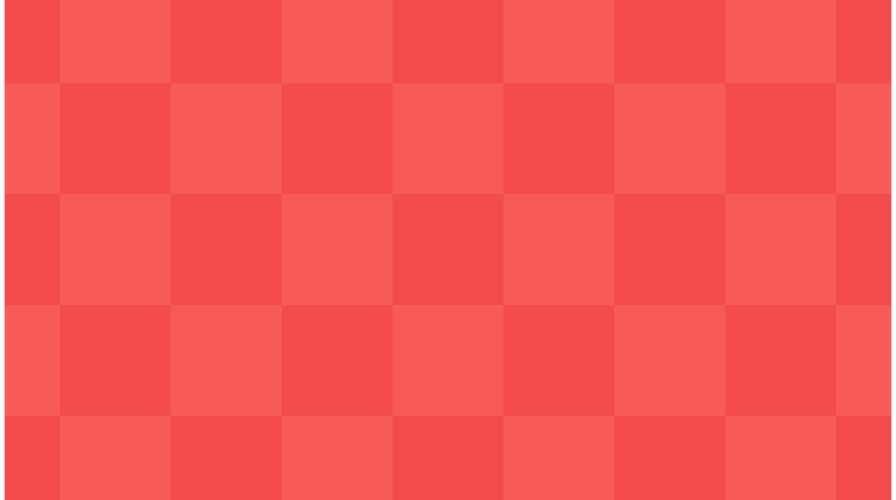
This pattern is drawn by a Shadertoy shader. Its source:

```glsl
const vec3 DARK_RED = vec3(0.95, 0.30, 0.30);
const vec3 LIGHT_RED = vec3(0.973, 0.35, 0.35);
const vec3 MARGIN_WHITE = vec3(1.0);

// Lengths are fractions of the canvas width
const float CELL_SIZE = 0.1237;
const float PANEL_HALF_WIDTH = 0.4949;
const vec2 CHECKER_CENTER = vec2(0.0, 0.0005);

// Alternating bands: +1 in the band at zero, -1 in its neighbours
vec2 alternatingBands(vec2 p, float pixel) {
    vec2 fromBandCenter = abs(mod(p / CELL_SIZE + 1.0, 2.0) - 1.0);
    vec2 edgeDistance = (0.5 - fromBandCenter) * CELL_SIZE;
    return clamp(2.0 * edgeDistance / pixel, -1.0, 1.0);
}

void mainImage(out vec4 fragColor, in vec2 fragCoord) {
    float pixel = 1.0 / iResolution.x;
    vec2 p = (fragCoord - 0.5 * iResolution.xy) * pixel;

    // Checkerboard from the product of both band directions
    vec2 bands = alternatingBands(p - CHECKER_CENTER, pixel);
    float darkness = 0.5 + 0.5 * bands.x * bands.y;
    vec3 checker = mix(LIGHT_RED, DARK_RED, darkness);

    // Thin margins at the left and right
    float panel = clamp((PANEL_HALF_WIDTH - abs(p.x)) / pixel + 0.5, 0.0, 1.0);
    fragColor = vec4(mix(MARGIN_WHITE, checker, panel), 1.0);
}
```
